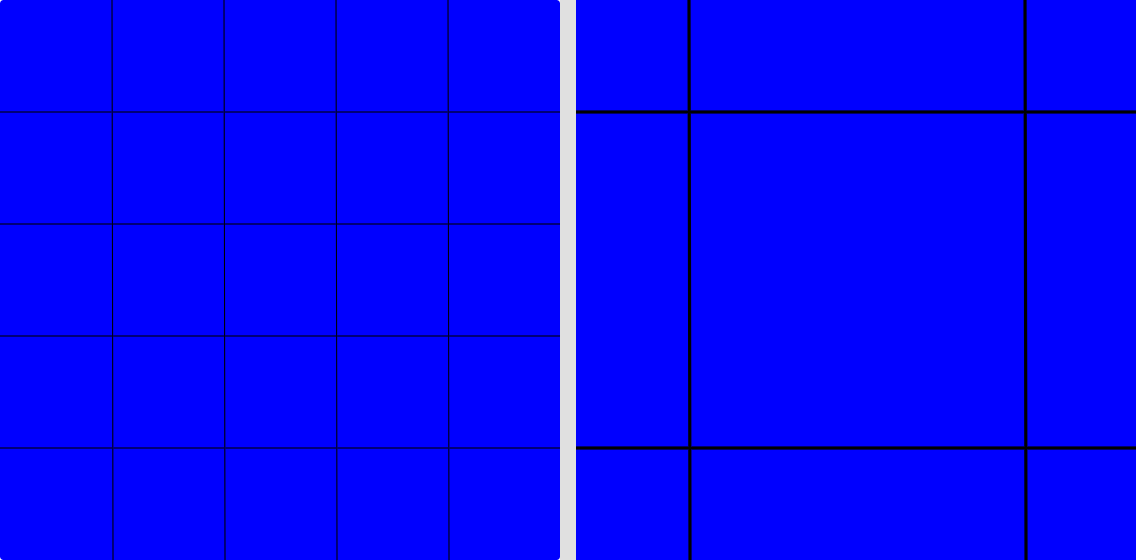
Left, the full canvas; right, a detail of the centre.
Give the GLSL for this pattern, as a three.js fragment shader.

```glsl
// Flat blue sheet of five by five square tiles, parted by thin black seams.
// Each seam is a distance to the nearest inner grid line, filtered by pixel
// coverage; upright seams lean slightly, and the sheet has small round corners.

varying vec2 vUv;

const float TILES = 5.0;
const float SEAM_WIDTH = 0.0019;
const float SEAM_LEAN = 0.0018;
const float CORNER_RADIUS = 0.0065;
const vec3 TILE_BLUE = vec3(0.0, 0.0, 1.0);
const vec3 SEAM_BLACK = vec3(0.0);
const vec3 BACKDROP = vec3(1.0);

// Distance to the nearest inner seam; the outer border has none.
float seamDistance(float position, float count) {
  float index = clamp(floor(position * count + 0.5), 1.0, count - 1.0);
  return abs(position - index / count);
}

// Share of a pixel covered by a line of the given width.
float lineCoverage(float dist, float width, float pixel) {
  float overlap = 0.5 * (width + pixel) - dist;
  return clamp(overlap, 0.0, min(width, pixel)) / pixel;
}

float roundedBox(vec2 p, vec2 halfSize, float radius) {
  vec2 q = abs(p) - halfSize + radius;
  return length(max(q, 0.0)) + min(max(q.x, q.y), 0.0) - radius;
}

void main() {
  vec2 pixel = max(fwidth(vUv), vec2(0.00001));

  // Seams, with the upright ones drifting right towards the bottom
  float leanedX = vUv.x - SEAM_LEAN * (1.0 - vUv.y);
  float upright = lineCoverage(seamDistance(leanedX, TILES), SEAM_WIDTH, pixel.x);
  float level = lineCoverage(seamDistance(vUv.y, TILES), SEAM_WIDTH, pixel.y);
  vec3 color = mix(TILE_BLUE, SEAM_BLACK, max(upright, level));

  // Rounded sheet outline
  float edge = roundedBox(vUv - 0.5, vec2(0.5), CORNER_RADIUS);
  float outside = clamp(edge / max(pixel.x, pixel.y) + 0.5, 0.0, 1.0);
  gl_FragColor = vec4(mix(color, BACKDROP, outside), 1.0);
}
```
